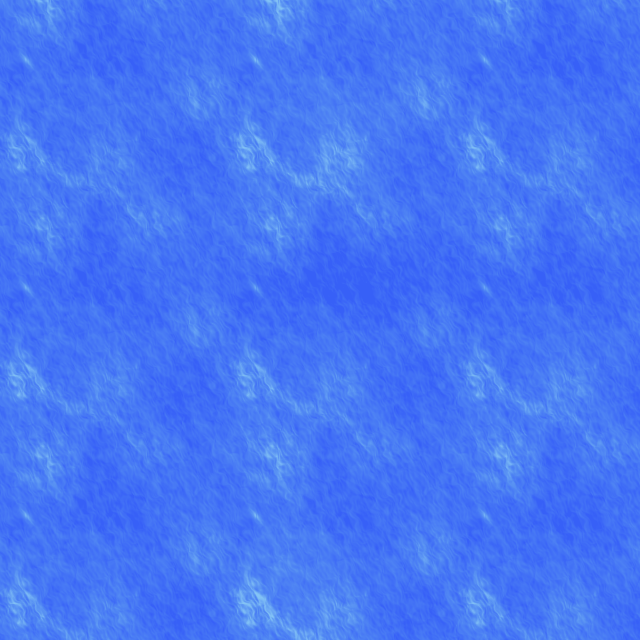
A three.js fragment shader for this texture:

```glsl
// Rippled blue water: a crumpled, softly lit tile repeated 2.8 times each way.
varying vec2 vUv;

const vec2 REPEATS = vec2(2.79, 2.81);
const vec3 DEEP_BLUE = vec3(0.215, 0.375, 0.97);
const vec3 LIGHT_BLUE = vec3(0.33, 0.55, 0.95);
const vec3 GLINT_BLUE = vec3(0.52, 0.77, 0.96);
const vec2 WRINKLE_CELLS = vec2(12.0, 10.0); // cells per tile, coarsest octave
const vec2 LIGHT_STEP = vec2(0.0055, 0.0055); // slope sampling offset, in tiles
const float BASE_LEVEL = 0.47;
const float WRINKLE_GAIN = 0.8;
const float MOTTLE_GAIN = 0.38;
const float RIPPLE_GAIN = 0.22;
const float MEAN_HEIGHT = 0.88;
const float TAU = 6.2831853;

vec2 hash2(vec2 p) {
  vec2 k = vec2(dot(p, vec2(127.1, 311.7)), dot(p, vec2(269.5, 183.3)));
  return fract(sin(k) * 43758.55);
}

// Distance to the nearest scattered point, wrapping after "period" cells
float cellular(vec2 p, vec2 period) {
  vec2 cell = floor(p);
  vec2 f = p - cell;
  float nearest = 4.0;
  for (int y = -1; y <= 1; y++) {
    for (int x = -1; x <= 1; x++) {
      vec2 side = vec2(float(x), float(y));
      vec2 d = side + hash2(mod(cell + side, period)) - f;
      nearest = min(nearest, dot(d, d));
    }
  }
  return sqrt(nearest);
}

// Whole-numbered waves in spread directions, so the sum repeats every tile
float layeredSines(vec2 p, float freq) {
  float sum = 0.0;
  for (int i = 0; i < 6; i++) {
    float a = 2.4 * float(i) + 0.5;
    vec2 wave = floor(freq * (1.0 + 0.35 * float(i)) * vec2(cos(a), sin(a)) + 0.5);
    sum += sin(TAU * dot(wave, p) + a * a + 0.8 * sum);
  }
  return sum / 6.0;
}

vec2 warp(vec2 p, float freq) {
  return vec2(layeredSines(p, freq), layeredSines(p.yx + 0.37, freq));
}

// Octaves of cells, every other one sheared to lean down to the right
float crumple(vec2 p) {
  vec2 period = WRINKLE_CELLS;
  float height = 0.0;
  float amp = 1.0;
  for (int i = 0; i < 3; i++) {
    float shear = 1.0 - mod(float(i), 2.0);
    height += amp * cellular(vec2(p.x, p.y + shear * p.x) * period, period);
    period *= 2.0;
    amp *= 0.6;
  }
  return height;
}

// Soft leaning ellipse that wraps around the unit tile
float blob(vec2 p, vec2 centre, vec2 radius, float lean) {
  vec2 d = fract(p - centre + 0.5) - 0.5;
  vec2 axis = vec2(cos(lean), sin(lean));
  d = vec2(dot(axis, d), axis.x * d.y - axis.y * d.x) / radius;
  return exp(-dot(d, d));
}

float brightPatches(vec2 p) {
  return 0.60 * blob(p, vec2(0.08, 0.15), vec2(0.08, 0.12), 0.3)
       + 0.40 * blob(p, vec2(0.32, 0.03), vec2(0.25, 0.05), -0.42)
       + 0.52 * blob(p, vec2(0.20, 0.80), vec2(0.12, 0.15), 0.2)
       + 0.35 * blob(p, vec2(0.49, 0.12), vec2(0.10, 0.13), 0.0)
       + 0.35 * blob(p, vec2(0.87, 0.40), vec2(0.13, 0.10), -0.5)
       + 0.35 * blob(p, vec2(0.66, 0.83), vec2(0.13, 0.08), -0.4);
}

float darkTroughs(vec2 p) {
  return 0.28 * blob(p, vec2(0.45, 0.57), vec2(0.25, 0.12), -0.2)
       + 0.28 * blob(p, vec2(0.83, 0.10), vec2(0.12, 0.14), 0.0)
       + 0.20 * blob(p, vec2(0.06, 0.47), vec2(0.08, 0.07), -0.6)
       + 0.18 * blob(p, vec2(0.42, 0.79), vec2(0.10, 0.10), 0.0);
}

// Slow changes across the canvas that set the repeats apart
float drift(vec2 uv) {
  return 0.25 * blob(uv, vec2(0.51, 0.82), vec2(0.13, 0.17), 0.2)
       + 0.24 * blob(uv, vec2(0.45, 0.12), vec2(0.08, 0.12), 0.0)
       - 0.22 * blob(uv, vec2(0.60, 0.57), vec2(0.25, 0.08), 0.0)
       + 0.10 * layeredSines(uv, 2.0);
}

void main() {
  vec2 p = vUv * REPEATS;
  // Broad light and dark areas with ragged edges
  vec2 ragged = p + 0.055 * warp(p, 4.0);
  float change = drift(vUv);
  float patches = brightPatches(ragged) * (1.0 + 1.2 * change);

  // Creases lit from the upper right
  vec2 creased = p + 0.014 * warp(p, 5.0);
  float height = crumple(creased);
  float slope = height - crumple(creased + LIGHT_STEP);

  float level = BASE_LEVEL + patches - darkTroughs(ragged) + change;
  level += RIPPLE_GAIN * layeredSines(ragged, 6.0);
  level += MOTTLE_GAIN * (height - MEAN_HEIGHT) * (0.8 + patches);
  level += slope * WRINKLE_GAIN * (0.7 + 1.3 * patches);
  level += 0.9 * blob(p, vec2(0.117, 0.545), vec2(0.032, 0.012), -0.8);

  vec3 water = mix(DEEP_BLUE, LIGHT_BLUE, clamp(level, 0.0, 1.0));
  water = mix(water, GLINT_BLUE, smoothstep(0.85, 1.9, level));
  gl_FragColor = vec4(water, 1.0);
}
```
